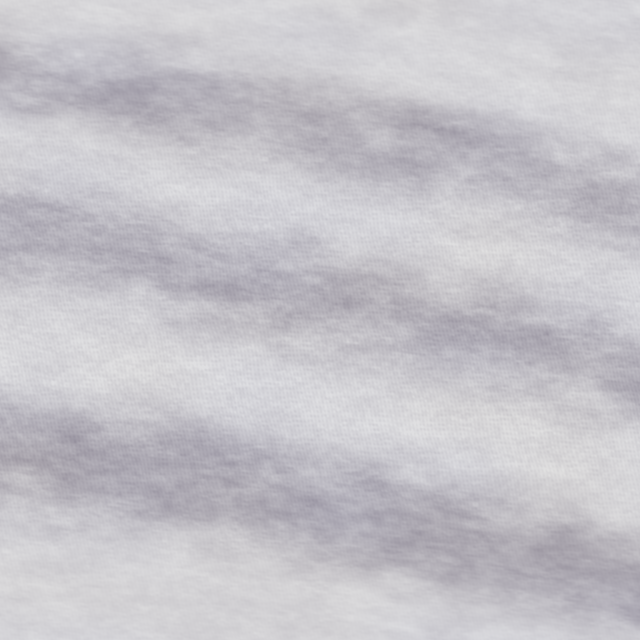
Reproduce this texture procedurally as a WebGL 2 fragment shader.

```glsl
#version 300 es
precision highp float;
// Soft heathered knit cloth lying in three slanting, shaded folds.

uniform vec2 u_resolution;
out vec4 fragColor;

const float TAU = 6.2831853;
const vec3 LIGHT = vec3(0.845, 0.843, 0.855);
const vec3 DARK = vec3(0.59, 0.57, 0.62);
const float GRAIN_TILT = -0.14;

float hash(vec2 cell) {
    vec3 q = fract(vec3(cell.xyx) * 0.1031);
    q += dot(q, q.yzx + 33.33);
    return fract((q.x + q.y) * q.z);
}

// Value noise centred on zero, range -0.5 to 0.5.
float noise(vec2 p) {
    vec2 cell = floor(p);
    vec2 f = fract(p);
    f = f * f * (3.0 - 2.0 * f);
    float low = mix(hash(cell), hash(cell + vec2(1, 0)), f.x);
    float high = mix(hash(cell + vec2(0, 1)), hash(cell + vec2(1, 1)), f.x);
    return mix(low, high, f.y) - 0.5;
}

vec2 rotate(vec2 p, float angle) {
    float c = cos(angle), s = sin(angle);
    return vec2(c * p.x + s * p.y, c * p.y - s * p.x);
}

// Shadow depth of the folds, by distance down from the slanted top line.
float foldShade(float depth) {
    float shade = 0.0;
    for (int i = 0; i < 3; i++) {
        float n = float(i);
        float centre = 0.105 + 0.2325 * n + 0.0325 * n * n;
        float width = 0.075 + 0.008 * n;
        float strength = 0.58 + 0.035 * n * n;
        float d = (depth - centre) / width;
        shade += strength * exp(-d * d);
    }
    float outer = 1.0 - smoothstep(-0.09, 0.01, depth);
    outer += smoothstep(0.80, 0.90, depth);
    return shade + 0.10 * outer;
}

// Streaky flecks of dyed fibre, stretched along the grain.
float heather(vec2 grain) {
    vec2 scale = vec2(13.0, 34.0);
    float sum = 0.0, weight = 0.42;
    for (int i = 0; i < 4; i++) {
        sum += weight * noise(grain * scale + 17.3 * float(i));
        scale *= 2.05;
        weight *= 0.74;
    }
    return sum;
}

// Fine leaning stitch columns crossed by faint rows.
float knit(vec2 grain) {
    float wobble = 0.8 * noise(grain * 24.0);
    float wales = sin(TAU * (grain.x * 160.0 + grain.y * 58.0 + wobble));
    float courses = sin(TAU * (grain.y * 135.0 - grain.x * 20.0));
    return wales * (0.7 + 0.3 * courses) + 0.25 * courses;
}

void main() {
    vec2 p = gl_FragCoord.xy / u_resolution;
    vec2 grain = rotate(p, GRAIN_TILT) + 3.0;

    // Folds, with slightly ragged cloudy borders
    float depth = 1.0 - p.y - 0.17 * p.x - 0.045 * p.x * p.x;
    depth += 0.035 * noise(grain * vec2(5.0, 9.0));
    depth += 0.028 * noise(grain * vec2(15.0, 32.0) + 41.0);
    float shade = foldShade(depth);

    // Surface detail, sharpest across the middle of the cloth
    float focus = smoothstep(0.02, 0.36, p.y) * (1.0 - smoothstep(0.64, 0.98, p.y));
    float resolved = smoothstep(300.0, 480.0, u_resolution.x);
    float contrast = 0.40 + 0.60 * smoothstep(0.0, 0.5, shade);
    float tone = shade - 0.02;
    tone += 0.72 * contrast * heather(grain);
    tone += mix(0.06, 0.15, focus) * noise(grain * vec2(150.0, 270.0));
    tone += mix(0.012, 0.055, focus) * resolved * knit(grain);

    // Faint drift between cool and warm grey
    float tint = 0.012 * noise(grain * vec2(6.0, 11.0) + 73.0);
    vec3 colour = mix(LIGHT, DARK, clamp(tone, -0.12, 1.15));
    colour += tint * vec3(-0.6, -0.2, 1.0);
    fragColor = vec4(colour, 1.0);
}
```
